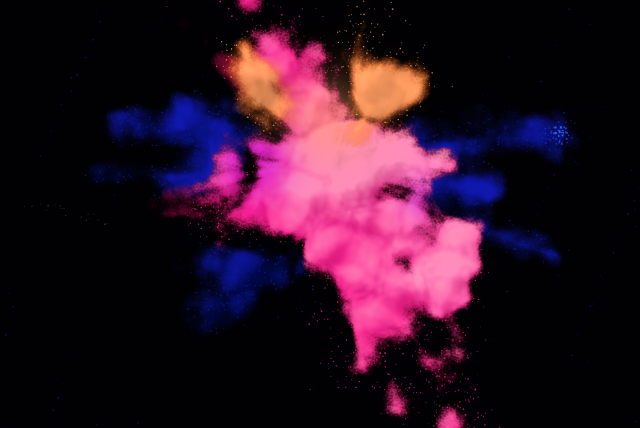
Reproduce this background procedurally as a WebGL 2 fragment shader.

```glsl
#version 300 es
precision highp float;
// A burst of pink, orange and blue powder on black, with flying dust.
uniform vec2 u_resolution;
out vec4 outColor;

const vec3 BLACK = vec3(.004, 0, .006);
const vec3 NAVY = vec3(0, .03, .27);
const vec3 BLUE = vec3(.06, .09, .68);
const vec3 CRIMSON = vec3(.5, .03, .2);
const vec3 HOT_PINK = vec3(.98, .13, .56);
const vec3 PALE_PINK = vec3(1, .55, .73);
const vec3 VIOLET = vec3(.8, .1, .95);
const vec3 RUST = vec3(.8, .3, .04);
const vec3 PEACH = vec3(1, .61, .38);
const vec2 CENTER = vec2(.77, .6);
const float BILLOW_SCALE = 6.5;
const float ROUGHNESS = .13;
const float STREAKINESS = .018;
const float GRAININESS = .008;

vec2 hash2(vec2 p) {
  return fract(sin(vec2(dot(p, vec2(127.1, 311.7)), dot(p, vec2(269.5, 183.3)))) * 43758.5);
}

// Smooth cellular noise: bright rounded puffs, about 0 to 1.
float cellular(vec2 p) {
  vec2 i = floor(p), f = fract(p);
  float sum = 0.;
  for (int y = -1; y <= 1; y++)
    for (int x = -1; x <= 1; x++) {
      vec2 o = vec2(x, y), r = o + hash2(i + o) - f;
      sum += exp(-9. * dot(r, r));
    }
  return clamp(.78 + .28 * log(sum), 0., 1.);
}

float billow(vec2 p) {
  float sum = 0., amp = .58;
  for (int i = 0; i < 4; i++) {
    sum += amp * cellular(p);
    p = mat2(1.6, 1.2, -1.2, 1.6) * p + 3.7;
    amp *= .43;
  }
  return sum;
}

// Distance to a plume from s.xy to s.zw with changing radius.
float plume(vec2 p, vec4 s, float ra, float rb) {
  vec2 ab = s.zw - s.xy;
  float h = clamp(dot(p - s.xy, ab) / dot(ab, ab), 0., 1.);
  return length(p - s.xy - ab * h) - mix(ra, rb, h);
}

// Blends one more plume into the distance d.
void grow(inout float d, vec2 p, vec4 s, float ra, float rb) {
  float e = plume(p, s, ra, rb), h = max(.04 - abs(d - e), 0.);
  d = min(d, e) - h * h / .16;
}

float glow(vec2 p, float x, float y, float r) {
  p -= vec2(x, y);
  return exp(-dot(p, p) / (r * r));
}

float pinkShape(vec2 p) {
  float d = plume(p, vec4(.77, .64, .69, .87), .16, .08);
  grow(d, p, vec4(.59, .99, .67, .87), .018, .055);
  grow(d, p, vec4(.735, .925, .72, .86), .025, .06);
  grow(d, p, vec4(.54, .49, .72, .57), .075, .15);
  grow(d, p, vec4(.6, .65, .75, .64), .06, .14);
  grow(d, p, vec4(1.05, .62, .86, .62), .025, .14);
  grow(d, p, vec4(.8, .5, .91, .31), .12, .11);
  grow(d, p, vec4(.86, .5, 1.01, .4), .13, .11);
  grow(d, p, vec4(.91, .32, 1.05, .31), .1, .07);
  grow(d, p, vec4(1.04, .42, 1.05, .32), .09, .07);
  grow(d, p, vec4(.95, .25, 1.075, .01), .04, .022);
  grow(d, p, vec4(.915, .25, .93, .06), .025, .004);
  grow(d, p, vec4(.86, .28, .84, .15), .055, .01);
  return d;
}

float orangeShape(vec2 p) {
  float d = plume(p, vec4(.575, .87, .63, .76), .03, .085);
  grow(d, p, vec4(.87, .76, .93, .8), .09, .065);
  grow(d, p, vec4(.84, .935, .83, .85), .014, .035);
  return d;
}

float blueShape(vec2 p) {
  float d = plume(p, vec4(.29, .715, .54, .67), .012, .09);
  grow(d, p, vec4(.42, .745, .5, .71), .045, .07);
  grow(d, p, vec4(.24, .583, .49, .59), .004, .04);
  grow(d, p, vec4(.48, .23, .63, .37), .02, .08);
  grow(d, p, vec4(.46, .4, .6, .38), .02, .055);
  grow(d, p, vec4(1, .66, 1.31, .68), .06, .035);
  grow(d, p, vec4(1, .56, 1.13, .56), .07, .04);
  grow(d, p, vec4(1.09, .472, 1.31, .392), .03, .018);
  return d;
}

void main() {
  vec2 p = gl_FragCoord.xy / u_resolution.y;
  p.x += .75 - .5 * u_resolution.x / u_resolution.y;
  float pixel = 1. / u_resolution.y;
  // Billows, radial streaks and grain shape the edges.
  vec2 q = p + .007 * sin(p.yx * vec2(23, 19) + 2. * sin(p * 31.));
  float n = billow(q * BILLOW_SCALE);
  float relief = n - billow(q * BILLOW_SCALE + vec2(-.12, .2));
  vec2 ray = p - CENTER;
  float streak = cellular(normalize(ray + 1e-4) * 9. + length(ray) * 4.);
  float rough = ROUGHNESS * (.45 - n) + STREAKINESS * (.45 - streak);
  rough += GRAININESS * (cellular(p * 170.) - .5);
  float pink = pinkShape(q) + rough;
  float orange = orangeShape(q) + rough * .7;
  float blue = blueShape(q) + rough * .8;
  // Blue smoke, dimmer at the lower left.
  float dim = .6 * glow(p, .55, .29, .2) + .5 * glow(p, .3, .59, .16);
  vec3 blueTone = mix(NAVY, BLUE, clamp(.9 * n + .35 - dim + relief, 0., 1.));
  vec3 color = mix(BLACK, blueTone, smoothstep(.03, -.055, blue));
  // Thin red wisps behind the main cloud.
  float wisp = plume(q, vec4(.33, .512, .52, .5), .002, .03);
  grow(wisp, q, vec4(.44, .94, .58, .8), .002, .03);
  color = mix(color, CRIMSON, .8 * (1. - smoothstep(-.03, .02, wisp + rough)));
  // Pink cloud, paler at its heart and lower right.
  float light = glow(p, .79, .68, .19) + .75 * glow(p, 1.02, .39, .16);
  light += .45 * glow(p, .97, .62, .13) + .7 * (n - .4) + 1.1 * relief;
  vec3 tone = mix(HOT_PINK, PALE_PINK, clamp(light, 0., 1.));
  tone = mix(tone, VIOLET, .7 * glow(p, .59, .63, .085) + .5 * glow(p, .99, .54, .05));
  tone = mix(CRIMSON, tone, smoothstep(.014, -.04, pink)) * (1. + .4 * min(relief, 0.));
  color = mix(color, tone, smoothstep(.014, -.022, pink));
  // Orange puffs melt into the pink below.
  tone = mix(RUST, PEACH, smoothstep(.015, -.05, orange)) * (1. + .5 * relief);
  color = mix(color, tone, .95 * smoothstep(.018, -.04, orange));
  color = mix(color, PEACH, .45 * glow(p, .77, .72, .1));
  // Flying dust, dense near the powder and in a few drifts.
  float drift = plume(p, vec4(.05, .528, .25, .485), .003, .006);
  float tip = glow(p, 1.31, .69, .03), warm = min(pink, orange);
  float chance = .16 * exp(-max(min(warm, blue + .03), 0.) * 38.) + .22 * tip;
  chance += .08 * exp(-max(drift, 0.) * 200.) + .03 * glow(p, .9, .94, .1);
  vec3 dust = orange < pink ? PEACH : HOT_PINK;
  if (blue < warm) dust = mix(BLUE, vec3(.2, .4, 1), tip);
  if (drift < .03) dust = vec3(.3, .26, .28);
  for (float i = 0.; i < 3.; i++) {
    float density = 75. + 45. * i;
    vec2 grid = p * density + .37 * i, id = floor(grid) + 57. * i;
    vec2 random = hash2(id), spot = .2 + .6 * hash2(id + 9.3);
    float radius = mix(.0002, .0016, random.y * random.y) + .0015 * tip;
    float gap = length(fract(grid) - spot) / density - radius;
    float speck = smoothstep(pixel, -pixel, gap) * step(random.x, chance);
    color = mix(color, dust, speck * smoothstep(-.02, 0., warm));
  }
  outColor = vec4(color, 1);
}
```
